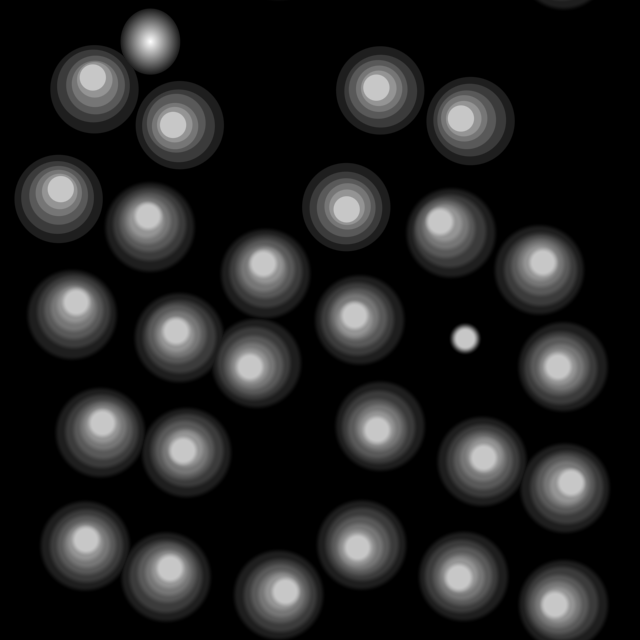
This pattern is drawn by a three.js fragment shader. Its source:

```glsl
// Scattered grey orbs of stepped off-centre discs on black, crisp at the top and soft below.
varying vec2 vUv;

vec2 hash2(float n) {
  return fract(sin(vec2(n * 12.9898 + 1.7, n * 78.233 + 4.1)) * 4375.85);
}

// Shortest offset between two points on the wrapping canvas
vec2 wrapDelta(vec2 a, vec2 b) {
  return fract(a - b + 0.5) - 0.5;
}

float disc(vec2 p, float radius, float blur) {
  return 1.0 - smoothstep(radius - blur, radius + blur, length(p));
}

// Six nested discs, each brighter and drifting further along the tilt
float steppedOrb(vec2 p, float id, float blur) {
  vec2 tilt = (hash2(id + 41.0) - 0.5) * 0.027 + vec2(-0.0026, 0.005);
  float shade = 0.0;
  for (int i = 0; i < 6; i++) {
    float ring = float(i);
    float radius = 0.069 - 0.0128 * ring + 0.00062 * ring * ring;
    float level = 0.116 * (ring + 1.0) + 0.085 * step(4.5, ring);
    vec2 drift = (hash2(id * 6.0 + ring + 90.0) - 0.5) * 0.005 * step(0.5, ring);
    shade = mix(shade, level, disc(p - tilt * ring / 5.0 - drift, radius, blur));
  }
  return shade;
}

// Smooth oval glow with a faint cut rim
float ovalGlow(vec2 p) {
  float r = length(p / vec2(0.047, 0.052));
  return max(1.0 - 0.9 * r, 0.0) * (1.0 - smoothstep(0.97, 1.02, r));
}

void main() {
  float shade = ovalGlow(wrapDelta(vUv, vec2(0.235, 0.935)));

  // Six columns of five, stepped in threes, with swaying rows and jitter
  for (int column = 0; column < 6; column++) {
    for (int row = 0; row < 5; row++) {
      float x = float(column);
      float y = float(row);
      float id = x * 5.0 + y;
      vec2 center = vec2(0.125 + 0.15 * x, 0.165 + 0.175 * y - 0.05 * mod(x, 3.0));
      center.x += 0.025 * sin(1.7 * y);
      center += (hash2(id + 7.0) - 0.5) * vec2(0.036, 0.036);
      vec2 p = wrapDelta(vUv, center);

      // One cell holds a lone core, three stay empty
      bool empty = (column == 2 && row == 1) || (row == 4 && (column == 2 || column == 5));
      float orb = 0.0;
      if (column == 4 && row == 2) {
        orb = 0.78 * disc(p, 0.0195, 0.007);
      } else if (!empty) {
        orb = steppedOrb(p, id, mix(0.005, 0.0013, step(0.67, center.y)));
      }
      shade = max(shade, orb);
    }
  }

  gl_FragColor = vec4(vec3(shade), 1.0);
}
```
